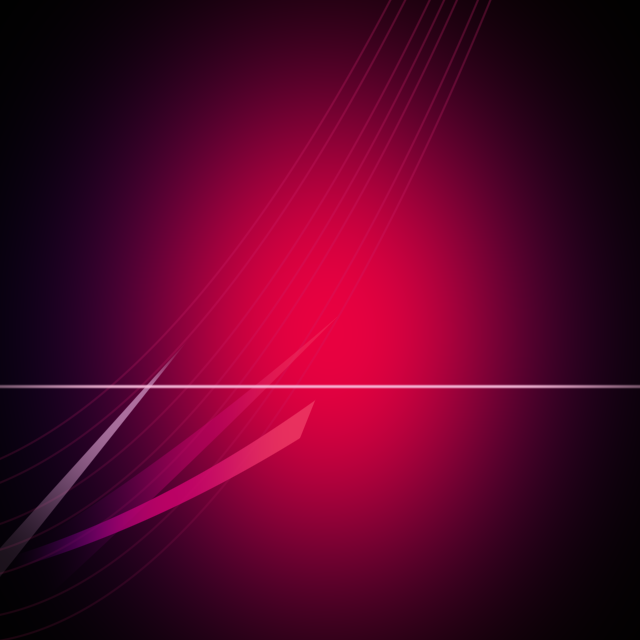
A WebGL 2 fragment shader for this background:

```glsl
#version 300 es
precision highp float;

uniform vec2 u_resolution;
out vec4 fragColor;

const vec3 LINE_PINK = vec3(0.80, 0.13, 0.42);
const vec3 BEAM_PINK = vec3(0.97, 0.74, 0.86);
const vec3 BLADE_LILAC = vec3(0.80, 0.58, 0.76);
const vec3 VIOLET = vec3(0.42, 0.00, 0.48);
const vec3 MAGENTA = vec3(0.80, 0.01, 0.43);
const vec3 ROSE = vec3(0.93, 0.22, 0.39);

// Quadratic curve: k holds the constant, linear and square terms.
float parabola(vec3 k, float x) {
  return k.x + x * (k.y + x * k.z);
}

// Approximate signed distance to a quadratic curve, positive above it.
float curveDistance(vec2 p, vec3 k) {
  float slope = k.y + 2.0 * k.z * p.x;
  return (p.y - parabola(k, p.x)) / sqrt(1.0 + slope * slope);
}

float inside(float d, float soft) {
  return smoothstep(-soft, soft, d);
}

float stroke(float d, float halfWidth, float soft) {
  return 1.0 - smoothstep(halfWidth - soft, halfWidth + soft, abs(d));
}

// Soft oval falloff that reaches one half at the given radii.
float ovalGlow(vec2 p, vec2 center, vec2 radii, float power) {
  return exp2(-pow(length((p - center) / radii), power));
}

// Area between two curves.
float ribbon(vec2 p, vec3 upper, vec3 lower, float soft) {
  return inside(-curveDistance(p, upper), soft) * inside(curveDistance(p, lower), soft);
}

vec3 ribbonColor(float x, float middle, float tip) {
  vec3 c = mix(VIOLET, MAGENTA, smoothstep(0.08, middle, x));
  return mix(c, ROSE, smoothstep(middle, tip, x));
}

// Red core inside a wider violet halo.
vec3 backdrop(vec2 p) {
  float red = 0.91 * ovalGlow(p, vec2(0.515, 0.48), vec2(0.265, 0.345), 2.3);
  float blue = 0.25 * ovalGlow(p, vec2(0.49, 0.48), vec2(0.41, 0.45), 3.6);
  return vec3(red, 0.003, blue);
}

// Bundle of fine lines fanning out between two outer curves.
float lineFan(vec2 p, vec3 first, vec3 last, float soft) {
  const int COUNT = 7;
  float sum = 0.0;
  for (int i = 0; i < COUNT; i++) {
    float n = float(i);
    float t = n / float(COUNT - 1) + 0.035 * cos(2.094 * (n - 2.3));
    sum += stroke(curveDistance(p, mix(first, last, t)), 0.0016, soft);
  }
  return min(sum, 1.0);
}

// Straight sliver that widens away from its tip and fades at the far end.
float blade(vec2 p, vec2 tip, vec2 tail, float halfWidth, float soft) {
  vec2 axis = tail - tip;
  vec2 q = p - tip;
  float along = dot(q, axis) / dot(axis, axis);
  float across = (q.x * axis.y - q.y * axis.x) / length(axis);
  float shape = inside(halfWidth * along - abs(across), soft);
  float fade = mix(0.75, 0.12, smoothstep(0.35, 1.0, along));
  return shape * fade * smoothstep(0.0, 0.25, along);
}

void main() {
  vec2 p = gl_FragCoord.xy / u_resolution;
  float soft = max(0.8 / min(u_resolution.x, u_resolution.y), 0.0012);
  vec3 color = backdrop(p);

  // Fan of lines
  float fan = lineFan(p, vec3(0.284, 0.45, 1.19), vec3(0.0, 0.18, 1.47), soft);
  color = mix(color, LINE_PINK, fan * mix(0.13, 0.28, smoothstep(0.15, 0.6, p.y)));

  // Faint upper ribbon
  float veil = ribbon(p, vec3(0.118, 0.60, 0.255), vec3(0.0, 0.90, 0.11), soft);
  veil *= smoothstep(0.06, 0.32, p.x) * inside(0.527 - p.x, soft);
  color = mix(color, ribbonColor(p.x, 0.32, 0.46), 0.48 * veil);

  // Bright lower ribbon with a slanted end
  float sash = ribbon(p, vec3(0.125, 0.30, 0.42), vec3(0.105, 0.28, 0.36), soft);
  sash *= inside(0.469 + 0.4 * (p.y - 0.316) - p.x, soft);
  sash *= smoothstep(0.01, 0.20, p.x);
  color = mix(color, ribbonColor(p.x, 0.27, 0.46), 0.85 * sash);

  // Pale blade
  float sliver = blade(p, vec2(0.299, 0.475), vec2(0.0, 0.122), 0.0145, soft);
  color = mix(color, BLADE_LILAC, sliver);

  // Horizontal beam, dimmer toward both sides
  float sides = smoothstep(-0.08, 0.22, p.x) * smoothstep(1.08, 0.78, p.x);
  float beam = stroke(p.y - 0.396, 0.0023, 0.0014 + 0.5 * soft);
  color = mix(color, BEAM_PINK, beam * mix(0.35, 0.92, sides));

  fragColor = vec4(color, 1.0);
}
```
